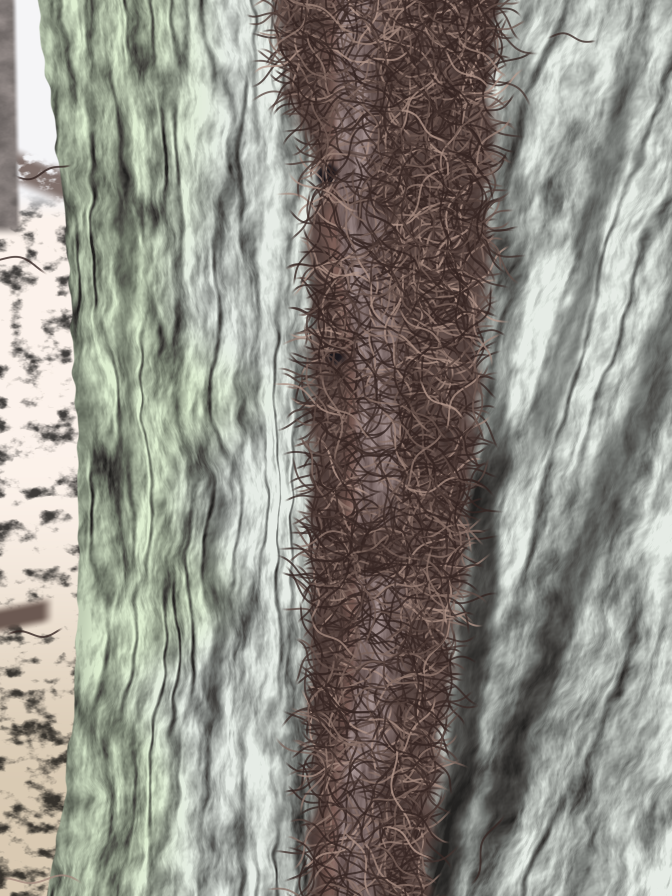
This texture is drawn by a WebGL 2 fragment shader. Its source:

```glsl
#version 300 es
precision highp float;
// Furrowed tree trunk with a hairy vine climbing it, pale leaf litter at the left.
uniform vec2 u_resolution;
out vec4 outColor;

float hash(vec2 p) {
  vec3 q = fract(vec3(p.xyx) * 0.1031);
  q += dot(q, q.yzx + 33.33);
  return fract((q.x + q.y) * q.z);
}

float noise(vec2 p) {
  vec2 i = floor(p), f = fract(p);
  f = f * f * (3.0 - 2.0 * f);
  return mix(mix(hash(i), hash(i + vec2(1, 0)), f.x),
             mix(hash(i + vec2(0, 1)), hash(i + vec2(1, 1)), f.x), f.y);
}

float fbm(vec2 p) {
  float sum = 0.0, amp = 0.53;
  for (int i = 0; i < 4; i++) {
    sum += amp * noise(p);
    p = mat2(1.6, 1.2, -1.2, 1.6) * p + 5.7;
    amp *= 0.5;
  }
  return sum;
}

// Soft band around zero
float band(float d, float halfWidth) {
  return 1.0 - smoothstep(halfWidth * 0.3, halfWidth, abs(d));
}

// One inside lo..hi, with soft ends
float span(float v, float lo, float hi, float soft) {
  return smoothstep(lo - soft, lo + soft, v) * (1.0 - smoothstep(hi - soft, hi + soft, v));
}

// Silhouettes as functions of height
float trunkEdge(float y) {
  float d = y - 0.37;
  return 0.0885 - (d > 0.0 ? 0.12 : 0.247) * d * d;
}
float vineLeft(float y) { return 0.341 - 0.045 * smoothstep(0.8, 1.0, y); }
float vineRight(float y) { return 0.482 + 0.13 * y - 0.046 * y * y; }
float stemCenter(float y) {
  return 0.394 + 0.022 * (1.0 - smoothstep(0.55, 0.78, y)) * smoothstep(0.05, 0.3, y);
}

// Long plates split by cracks, with small flakes on top
float barkHeight(vec2 s, vec2 freq) {
  s.x += 0.02 * (noise(s * vec2(16, 11)) - 0.5) + 0.007 * (noise(s * vec2(60, 45)) - 0.5);
  float plates = fbm(s * freq);
  float crack = smoothstep(0.0, 0.4, abs(noise(s * freq * 1.1 + 7.0) - 0.5) * 2.0);
  float flakes = fbm(s * vec2(100, 48));
  return 0.55 * plates + 0.25 * crack + 0.42 * flakes;
}

vec3 barkColor(vec2 p) {
  float rightSide = step(0.45, p.x);
  float lean = mix(trunkEdge(p.y) * (1.0 - p.x / 0.45), 0.27 * p.y, rightSide);
  vec2 s = vec2(p.x - lean, p.y);
  vec2 freq = mix(vec2(46, 6.5), vec2(27, 4.5), rightSide);
  float h = barkHeight(s, freq);
  float slope = h - barkHeight(s + vec2(0.0028, -0.002), freq);
  float tone = 0.55 + 1.15 * (h - 0.62) + 0.55 * slope;
  // Main furrows
  float wobble = 0.035 * (fbm(p * vec2(12, 16)) - 0.5);
  float furrow = band(p.x - 0.612 - 0.25 * (p.y - 0.557) + wobble, 0.022) * span(p.y, 0.5, 0.92, 0.06);
  furrow += band(p.x - 0.677 - 0.36 * (p.y - 0.44) + wobble, 0.032) * span(p.y, 0.06, 0.66, 0.06);
  furrow += 0.7 * band(p.x - 0.243 + wobble, 0.014) * span(p.y, 0.18, 0.48, 0.06);
  furrow += 0.6 * band(p.x - 0.14 + wobble, 0.016) * span(p.y, 0.42, 0.9, 0.08);
  tone *= 1.0 - 0.5 * min(furrow, 1.0);
  // Pale ridges on both sides of the vine
  tone += 0.13 * span(p.x, 0.25, 0.33, 0.035);
  tone += 0.10 * span(p.x - 0.25 * (p.y - 0.5), 0.55, 0.59, 0.02);
  tone += 0.09 * rightSide;
  // Shadowed crevice right of the vine
  float crevice = band(p.x - vineRight(p.y) - 0.012 + wobble, 0.03);
  tone *= 1.0 - 0.68 * crevice * (1.0 - 0.6 * smoothstep(0.42, 0.62, p.y));
  tone = clamp(tone, 0.13, 0.9);
  vec3 mossy = vec3(0.97, 1.04, 0.91), silver = vec3(1.0, 1.03, 1.0), warm = vec3(1.04, 1.0, 0.96);
  vec3 tint = mix(mossy, silver, smoothstep(0.16, 0.28, p.x + 0.12 * (noise(p * 9.0) - 0.5)));
  return tone * mix(tint, warm, 0.8 * (1.0 - smoothstep(0.2, 0.45, tone)));
}

vec3 backgroundColor(vec2 p) {
  float litter = fbm(p * vec2(55, 80));
  vec3 ground = mix(vec3(0.99, 0.95, 0.92), vec3(0.85, 0.79, 0.70), 1.0 - smoothstep(0.1, 0.5, p.y));
  ground *= 1.0 - 0.75 * smoothstep(0.48, 0.8, litter);
  ground = mix(ground, vec3(0.42, 0.35, 0.32), band(p.y - 0.308 - 0.2 * p.x, 0.018) * (1.0 - smoothstep(0.045, 0.062, p.x)));
  vec3 col = mix(ground, vec3(0.96, 0.96, 0.97), smoothstep(0.75, 0.79, p.y));
  col = mix(col, vec3(0.5, 0.44, 0.42), band(p.y - 0.805 + 0.4 * (p.x - 0.04), 0.025) * smoothstep(0.35, 0.55, litter));
  float farTrunk = (1.0 - smoothstep(0.012, 0.02, p.x - 0.02 * (1.0 - p.y))) * smoothstep(0.735, 0.75, p.y);
  return mix(col, vec3(0.5, 0.47, 0.46) * (0.75 + 0.5 * litter), farTrunk);
}

// Bare stem patches, then layered curved rootlets
vec3 addVine(vec3 col, vec2 p, float px) {
  float fray = 0.03 * (fbm(p * 28.0) - 0.5);
  float body = span(p.x + fray, vineLeft(p.y) + 0.008, vineRight(p.y) - 0.008, 0.009);
  vec3 mat = mix(vec3(0.21, 0.15, 0.14), vec3(0.41, 0.32, 0.30), fbm(p * vec2(60, 45)));
  col = mix(col, mat, body * 0.93);
  float stem = band(p.x - stemCenter(p.y) + fray, 0.042);
  float grain = fbm(p * vec2(130, 28));
  vec3 wood = mix(vec3(0.30, 0.23, 0.22), vec3(0.75, 0.68, 0.68), grain);
  wood = mix(wood, vec3(0.50, 0.34, 0.29), 0.6 * band(p.x - stemCenter(p.y) + 0.03, 0.018));
  col = mix(col, wood, stem * smoothstep(0.3, 0.5, noise(p * vec2(8, 13)) + 0.15));
  float knots = min(length(p - vec2(0.366, 0.805)), length(p - vec2(0.373, 0.603)));
  col = mix(col, vec3(0.10, 0.09, 0.11), 1.0 - smoothstep(0.005, 0.015, knots + fray * 0.4));
  for (int i = 0; i < 34; i++) {
    float layer = float(i), angle = layer * 2.4;
    mat2 turn = mat2(cos(angle), sin(angle), -sin(angle), cos(angle));
    vec2 size = vec2(0.085, 0.032) * (0.65 + 0.6 * hash(vec2(layer, 3)));
    vec2 g = turn * p / size + layer * 7.31, id = floor(g), f = fract(g) - 0.5;
    vec2 seed = id + layer * 19.0;
    vec2 center = (id + 0.5 - layer * 7.31) * size * turn;
    float bare = band(center.x - stemCenter(center.y), 0.04) * smoothstep(0.35, 0.6, noise(center * vec2(8, 13)) + 0.1);
    float density = span(center.x, vineLeft(center.y) + 0.008, vineRight(center.y) - 0.012, 0.012) * (0.9 - 0.55 * bare);
    float bend = (hash(seed + 1.7) - 0.5) * 1.8, phase = 6.28 * hash(seed + 4.1);
    float curve = bend * (f.x * f.x - 0.1) + 0.14 * sin(f.x * 8.0 + phase);
    float steep = 2.0 * bend * f.x + 1.12 * cos(f.x * 8.0 + phase);
    float d = abs(f.y - curve) * size.y / sqrt(1.0 + pow(steep * size.y / size.x, 2.0));
    float cover = 1.0 - smoothstep(0.0003, 0.0007 + px, d);
    cover *= step(hash(seed), density) * (1.0 - smoothstep(0.36, 0.5, abs(f.x))) * (1.0 - smoothstep(0.42, 0.5, abs(f.y)));
    float shade = pow(hash(seed + 8.3), 3.0);
    vec3 hair = mix(vec3(0.20, 0.14, 0.13), vec3(0.72, 0.61, 0.56), shade);
    col = mix(col, hair, cover * 0.8);
  }
  return col;
}

void main() {
  vec2 p = gl_FragCoord.xy / u_resolution * vec2(0.75, 1.0);
  float px = 1.0 / u_resolution.y;
  float rough = 0.006 * (noise(vec2(p.y * 60.0, 2.0)) - 0.5);
  float inside = p.x - trunkEdge(p.y) + rough;
  vec3 bark = barkColor(p) * mix(0.86, 1.0, smoothstep(0.0, 0.03, inside));
  vec3 col = mix(backgroundColor(p), bark, smoothstep(-px, px, inside));
  outColor = vec4(addVine(col, p, px), 1.0);
}
```
